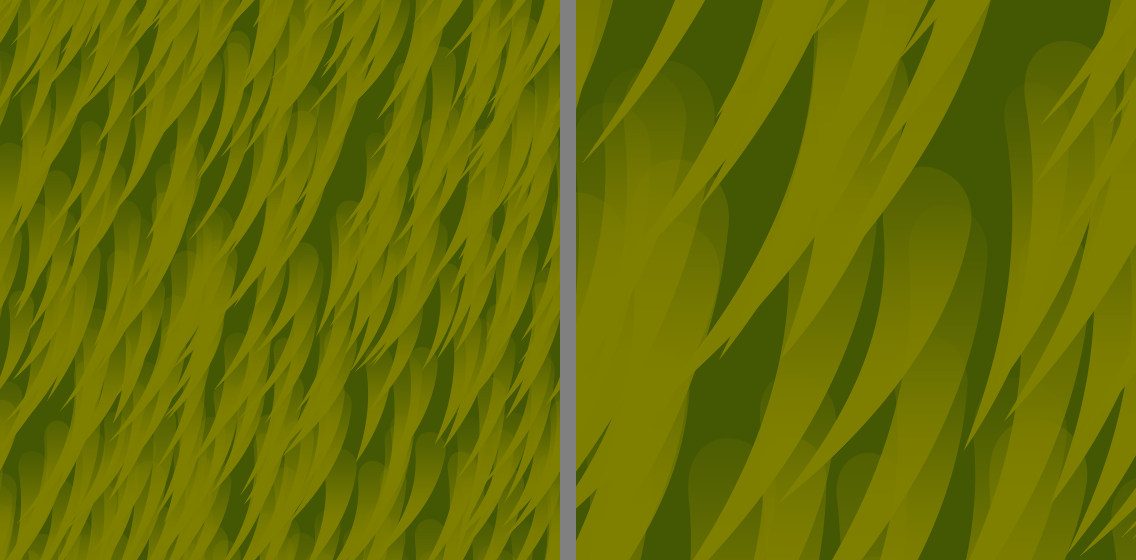
Left: the whole. Right: its middle third, enlarged.
A WebGL 1 fragment shader for this pattern:

```glsl
precision highp float;

uniform vec2 u_resolution;

const float CELLS = 16.0;

vec4 hash4(vec2 cell) {
  vec4 p = fract(cell.xyxy * vec4(0.1031, 0.1030, 0.0973, 0.1099) + 0.317);
  p += dot(p, p.wzxy + 33.33);
  return fract((p.xxyz + p.yzzw) * p.zywx);
}

// Opacity of one blade; d is measured from the top of its rounded head.
float blade(vec2 d, float len, float radius, float lean, float headAlpha) {
  float t = -d.y / len;
  if (t < -0.02 || t > 1.0) return 0.0;

  // Spine bends to the left while the width tapers to a point.
  float spine = 0.035 * t * (1.0 - t) - lean * t * t;
  float halfWidth = max(radius * pow(1.0 - max(t, 0.0), 0.85), 0.0001);
  float cap = max(0.0, 1.0 + d.y / (1.2 * radius));
  float edge = (1.0 - length(vec2((d.x - spine) / halfWidth, cap))) * halfWidth;

  float coverage = clamp(edge * u_resolution.y + 0.5, 0.0, 1.0);
  return coverage * mix(headAlpha, 0.97, smoothstep(-0.08, 0.65, t));
}

void main() {
  vec2 uv = gl_FragCoord.xy / u_resolution;
  vec2 home = floor(uv * CELLS);
  float gap = 1.0;

  // Blades hang down and left, so only cells above and to the right reach here.
  for (int j = 0; j <= 5; j++) {
    for (int i = -1; i <= 3; i++) {
      vec2 cell = home + vec2(float(i), float(j));
      vec2 id = mod(cell, CELLS);
      vec4 place = hash4(id + 3.0);
      vec4 form = hash4(id.yx + 41.0);
      if (place.z > 0.86) continue;

      vec2 head = (cell + place.xy) / CELLS;
      float len = mix(0.19, 0.30, form.x);
      float radius = mix(0.021, 0.034, form.y);
      float lean = len * mix(0.18, 0.46, form.z);
      gap *= 1.0 - blade(uv - head, len, radius, lean, mix(0.04, 0.28, form.w));
    }
  }

  vec3 shade = vec3(0.265, 0.34, 0.012);
  vec3 olive = vec3(0.50, 0.50, 0.0);
  gl_FragColor = vec4(mix(olive, shade, gap), 1.0);
}
```
